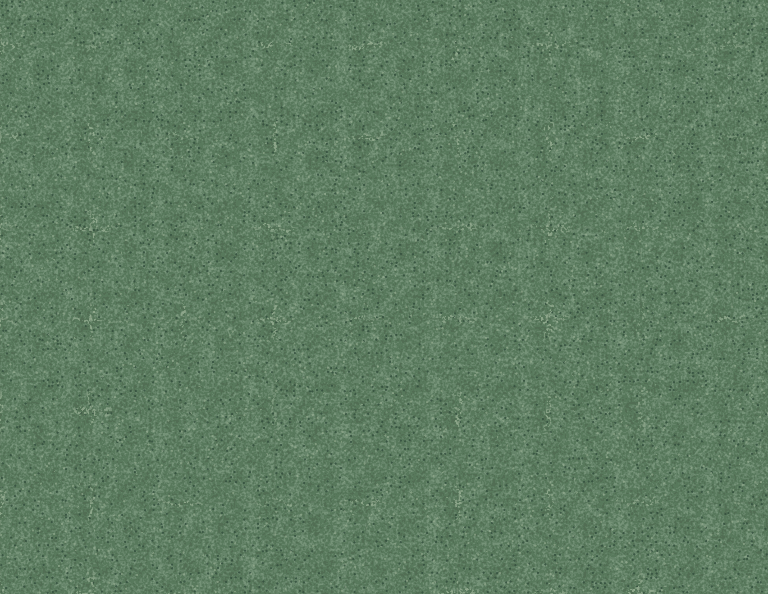
Give the GLSL for this texture, as a WebGL 2 fragment shader.

```glsl
#version 300 es
precision highp float;
// Fine green stone speckle: gradient-noise grain cut into four close tones,
// gathered in clumps that repeat per tile, with scattered dark and pale flecks.
// Broken pale crusts and faint dark lines follow the joints of the tile grid.

uniform vec2 u_resolution;
out vec4 fragColor;

// Colours
const vec3 SHADE = vec3(0.32, 0.43, 0.33);
const vec3 BASE  = vec3(0.345, 0.475, 0.36);
const vec3 LIGHT = vec3(0.40, 0.52, 0.415);
const vec3 BRIGHT = vec3(0.46, 0.575, 0.47);
const vec3 DARK_FLECK = vec3(0.20, 0.31, 0.24);
const vec3 PALE_FLECK = vec3(0.60, 0.69, 0.58);

// Sizes, in canvas heights
const float TILE = 0.154;
const float FLECK_CELL = 0.0077;
const float FLECK_RADIUS = 0.0018;
const float CRUST_WIDTH = 0.0032;
const float CRUST_REACH = 0.048;

// Grain and amounts
const float GRAIN_FREQ = 190.0;
const float FINE_FREQ = 310.0;
const vec3 TONE_CUTS = vec3(-0.29, 0.03, 0.30);
const float DARK_AMOUNT = 0.16;
const float PALE_AMOUNT = 0.08;
const float NO_REPEAT = 4096.0;

uint mixBits(uint n) {
    n = (n ^ (n >> 16)) * 0x7feb352du;
    n = (n ^ (n >> 15)) * 0x846ca68bu;
    return n ^ (n >> 16);
}

float hash(vec2 cell, uint seed) {
    uvec2 c = uvec2(ivec2(cell));
    uint n = mixBits(c.x + mixBits(c.y + mixBits(seed)));
    return float(n >> 8) / 16777216.0;
}

float cornerSlope(vec2 cell, vec2 offset, float period, uint seed) {
    float angle = 6.28319 * hash(mod(cell, period), seed);
    return dot(vec2(cos(angle), sin(angle)), offset);
}

// Gradient noise that repeats after `period` cells
float gradientNoise(vec2 p, float period, uint seed) {
    vec2 c = floor(p), f = p - c;
    vec2 w = f * f * f * (f * (f * 6.0 - 15.0) + 10.0);
    vec2 e = vec2(1.0, 0.0);
    float low = mix(cornerSlope(c, f, period, seed),
                    cornerSlope(c + e.xy, f - e.xy, period, seed), w.x);
    float high = mix(cornerSlope(c + e.yx, f - e.yx, period, seed),
                     cornerSlope(c + e.xx, f - e.xx, period, seed), w.x);
    return mix(low, high, w.y);
}

// One small jittered dot in some of the cells
float flecks(vec2 p, float amount, float px, uint seed) {
    vec2 cell = floor(p / FLECK_CELL);
    vec2 jitter = vec2(hash(cell, seed), hash(cell, seed + 1u));
    vec2 centre = (cell + 0.25 + 0.5 * jitter) * FLECK_CELL;
    float dist = length(p - centre) - FLECK_RADIUS;
    float present = step(hash(cell, seed + 2u), amount);
    return present * (1.0 - smoothstep(-0.5 * px, 0.5 * px, dist));
}

void main() {
    float px = 1.0 / u_resolution.y;
    vec2 p = gl_FragCoord.xy * px;
    vec2 turned = mat2(0.8, 0.6, -0.6, 0.8) * p;

    // Clumps: part repeats with the tiles, part wanders freely
    float clump = 0.6 * gradientNoise(p / TILE * 6.0, 6.0, 1u)
                + 0.5 * gradientNoise(p / TILE * 14.0, 14.0, 2u)
                + 0.35 * gradientNoise(p * 27.0, NO_REPEAT, 3u);

    // Grain, split into four tones
    float grain = 0.7 * gradientNoise(p * GRAIN_FREQ + 0.37, NO_REPEAT, 4u)
                + 0.55 * gradientNoise(turned * FINE_FREQ, NO_REPEAT, 5u);
    float tone = grain + 0.5 * clump;
    float soft = 0.02 + 0.14 * px * GRAIN_FREQ;
    vec3 cut = smoothstep(TONE_CUTS - soft, TONE_CUTS + soft, vec3(tone));
    vec3 colour = mix(SHADE, BASE, cut.x);
    colour = mix(colour, LIGHT, cut.y);
    colour = mix(colour, BRIGHT, cut.z);

    // Scattered flecks
    float paleAmount = PALE_AMOUNT * (1.0 + 2.5 * clump);
    colour = mix(colour, DARK_FLECK, 0.8 * flecks(p, DARK_AMOUNT, px, 10u));
    colour = mix(colour, PALE_FLECK, 0.6 * flecks(turned, paleAmount, px, 20u));

    // Tile joints: crooked, broken, strongest beside some crossings
    vec2 joint = floor(p / TILE + 0.5);
    vec2 fromJoint = p - joint * TILE;
    vec2 wobble = 0.014 * vec2(gradientNoise(p * 55.0, NO_REPEAT, 6u),
                               gradientNoise(p * 55.0, NO_REPEAT, 7u));
    vec2 line = abs(fromJoint + wobble);
    vec2 onLine = 1.0 - smoothstep(CRUST_WIDTH - px, CRUST_WIDTH + px, line);
    vec2 reach = 1.0 - smoothstep(0.3, 1.0, abs(fromJoint.yx) / CRUST_REACH);
    vec2 chance = vec2(hash(joint, 30u) + hash(joint.xx, 31u),
                       hash(joint, 32u) + hash(joint.yy, 33u));
    vec2 crust = onLine * reach * smoothstep(vec2(0.8), vec2(1.3), chance);
    float broken = smoothstep(-soft, soft, grain - 0.06);
    colour = mix(colour, PALE_FLECK, 0.75 * broken * max(crust.x, crust.y));

    vec2 hairline = 1.0 - smoothstep(vec2(0.0), vec2(0.001 + px), abs(fromJoint + 0.3 * wobble));
    float crack = max(hairline.x, hairline.y) * smoothstep(0.0, 0.3, clump + 0.1);
    colour = mix(colour, SHADE, 0.45 * crack);

    fragColor = vec4(colour, 1.0);
}
```
